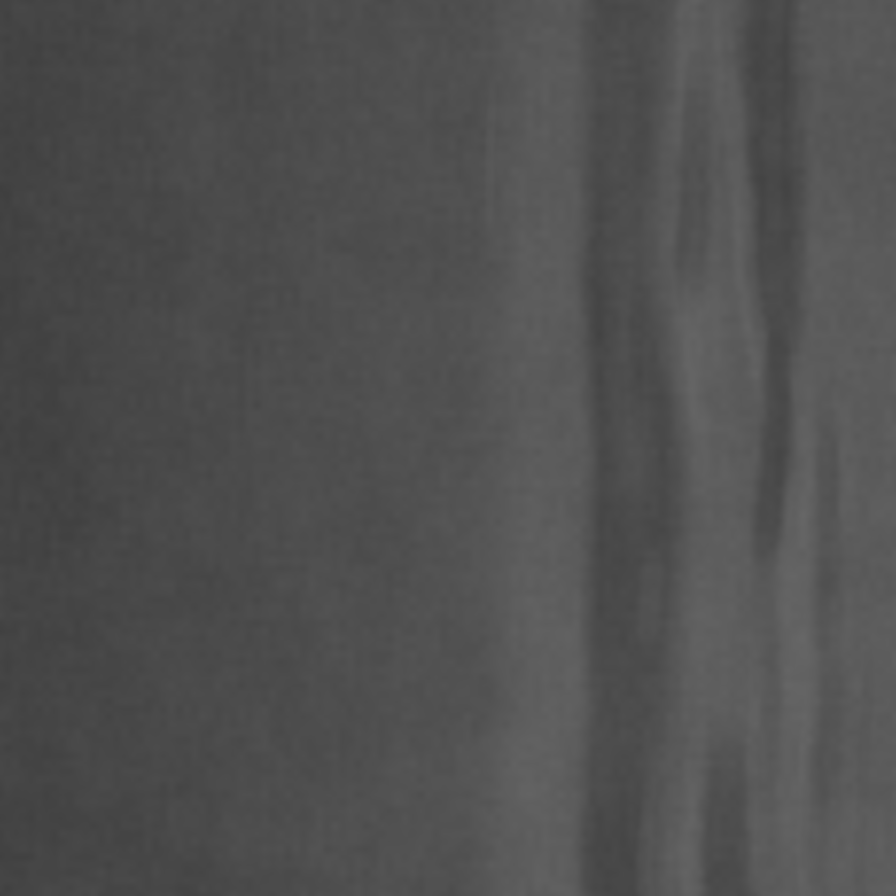
Write a Shadertoy shader that draws this texture.

```glsl
// Soft grey cloth: a dim plain field on the left, brightening to the right,
// where tall blurred folds run downwards. Folds are tapered streaks bent by
// layered sines; faint stretched noise adds the mottling and the weave.

const float GREY_LEFT = 0.260;      // darkest edge of the plain field
const float GREY_MIDDLE = 0.329;    // end of the slow ramp
const float STEP_RISE = 0.030;      // lift where the folds begin
const float FOLD_DEPTH = 0.074;     // darkness of the main folds
const float RIDGE_LIGHT = 0.028;    // brightness of the ridges
const float WRINKLE_LIGHT = 0.012;  // strength of the scattered wrinkles
const int WRINKLES = 16;
const float WEAVE_SCALE = 115.0;
const float WEAVE_LIGHT = 0.024;
const float MOTTLE_LIGHT = 0.013;

float hash(vec2 p) {
    vec3 q = fract(vec3(p.xyx) * 0.1031);
    q += dot(q, q.yzx + 33.33);
    return fract((q.x + q.y) * q.z);
}

float valueNoise(vec2 p) {
    vec2 cell = floor(p);
    vec2 f = fract(p);
    f = f * f * (3.0 - 2.0 * f);
    float low = mix(hash(cell), hash(cell + vec2(1.0, 0.0)), f.x);
    float high = mix(hash(cell + vec2(0.0, 1.0)), hash(cell + vec2(1.0)), f.x);
    return mix(low, high, f.y);
}

// Noise centred on zero
float grain(vec2 p) {
    return valueNoise(p) - 0.5;
}

// Soft tall streak from foot to top, narrowing and fading at both ends
float streak(vec2 p, vec2 foot, vec2 top, float halfWidth) {
    float t = (p.y - foot.y) / (top.y - foot.y);
    float fade = smoothstep(-0.15, 0.25, t) * (1.0 - smoothstep(0.75, 1.15, t));
    float offset = abs(p.x - mix(foot.x, top.x, t));
    float width = halfWidth * (0.6 + 0.4 * fade);
    return fade * (1.0 - smoothstep(width * 0.45, width * 1.5, offset));
}

// Sideways sway of the folds
float sway(float y) {
    return 0.004 * sin(y * 9.0 + 1.0) + 0.002 * sin(y * 21.0 + 0.4)
         + 0.001 * sin(y * 47.0);
}

float mainFolds(vec2 p) {
    float bandRight = 0.748 + 0.014 * sin(p.y * 8.0 + 4.5);
    float band = smoothstep(0.640, 0.672, p.x)
               * (1.0 - smoothstep(bandRight - 0.026, bandRight + 0.022, p.x));
    band *= 0.88 + 0.5 * grain(vec2(p.x * 30.0, p.y * 6.0));
    float folds = band;
    folds = max(folds, 0.95 * streak(p, vec2(0.873, 0.58), vec2(0.855, 1.2), 0.031));
    folds = max(folds, 0.85 * streak(p, vec2(0.850, 0.36), vec2(0.876, 0.68), 0.017));
    folds = max(folds, 0.80 * streak(p, vec2(0.820, -0.2), vec2(0.812, 0.17), 0.028));
    folds = max(folds, 0.55 * streak(p, vec2(0.775, 0.66), vec2(0.780, 0.92), 0.018));
    folds = max(folds, 0.28 * streak(p, vec2(0.930, 0.05), vec2(0.920, 0.55), 0.014));
    return folds;
}

float ridges(vec2 p) {
    float light = streak(p, vec2(0.858, 0.52), vec2(0.807, 0.98), 0.013);
    light += 0.9 * streak(p, vec2(0.890, 0.05), vec2(0.886, 0.55), 0.019);
    light += 0.9 * streak(p, vec2(0.768, 0.80), vec2(0.768, 1.15), 0.012);
    light += 0.9 * streak(p, vec2(0.775, -0.2), vec2(0.780, 0.20), 0.013);
    light += 0.9 * streak(p, vec2(0.718, -0.2), vec2(0.728, 0.12), 0.009);
    light += 1.1 * streak(p, vec2(0.722, 0.28), vec2(0.727, 0.38), 0.013);
    light += 0.5 * streak(p, vec2(0.795, 0.24), vec2(0.790, 0.68), 0.030);
    light += 0.5 * streak(p, vec2(0.547, 0.75), vec2(0.551, 0.90), 0.005);
    light += 0.4 * streak(p, vec2(0.605, -0.2), vec2(0.600, 0.40), 0.045);
    return light;
}

// Thin scattered streaks, alternately light and dark
float wrinkles(vec2 p) {
    float sum = 0.0;
    for (int i = 0; i < WRINKLES; i++) {
        float id = float(i);
        vec2 foot = vec2(mix(0.69, 0.98, hash(vec2(id, 3.0))),
                         mix(-0.2, 0.85, hash(vec2(id, 8.0))));
        float lean = 0.03 * (hash(vec2(id, 14.0)) - 0.5);
        float height = mix(0.15, 0.4, hash(vec2(id, 21.0)));
        float halfWidth = mix(0.006, 0.015, hash(vec2(id, 27.0)));
        float tone = i % 2 == 0 ? 1.0 : -1.0;
        sum += tone * streak(p, foot, foot + vec2(lean, height), halfWidth);
    }
    return sum;
}

void mainImage(out vec4 fragColor, in vec2 fragCoord) {
    vec2 uv = fragCoord / iResolution.xy;
    vec2 bent = vec2(uv.x + sway(uv.y), uv.y);

    // Slow ramp and the lift beside the folds
    float grey = mix(GREY_LEFT, GREY_MIDDLE, clamp(uv.x / 0.56, 0.0, 1.0));
    grey += STEP_RISE * smoothstep(0.53, 0.60, bent.x);
    grey -= 0.012 * smoothstep(0.68, 0.85, uv.y) * smoothstep(0.2, 0.5, uv.x);

    // Folds
    grey -= FOLD_DEPTH * mainFolds(bent);
    grey += RIDGE_LIGHT * ridges(bent) + WRINKLE_LIGHT * wrinkles(bent);

    // Mottling and weave
    grey += MOTTLE_LIGHT * (grain(uv * vec2(22.0, 7.0)) + grain(uv * 14.0 + 40.0));
    vec2 thread = uv * WEAVE_SCALE;
    grey += WEAVE_LIGHT * (0.6 * grain(thread) + 0.5 * grain(thread * vec2(1.0, 0.3) + 70.0)
          + 0.4 * grain(thread * vec2(0.3, 1.0) + 150.0));

    fragColor = vec4(vec3(grey), 1.0);
}
```
